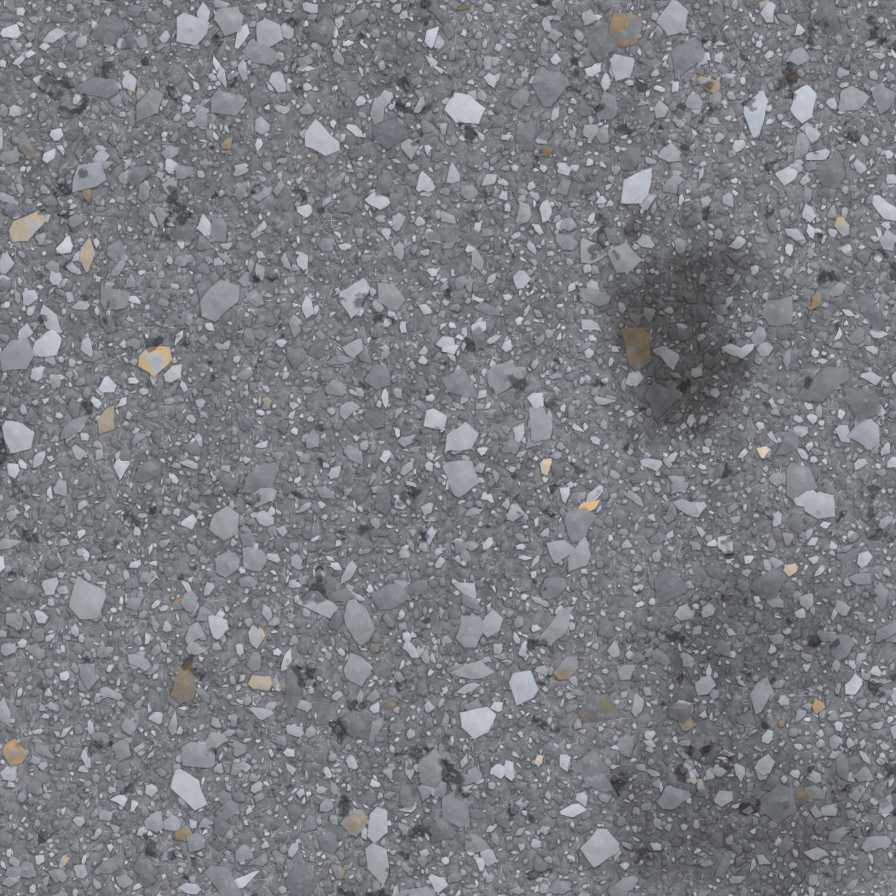
Write a Shadertoy shader that draws this texture.

```glsl
const float TAU = 6.2831853;
const float EDGE = 0.0012;           // softness of stone outlines
const float RIM = 0.0030;            // width of the dark seam around stones
const float RIM_DEPTH = 0.20;
const float MORTAR_TONE = 0.475;
const float STONE_DARK = 0.47;
const float STONE_PALE = 0.77;
const vec3 GREY = vec3(0.985, 1.0, 1.035);
const vec3 OCHRE = vec3(1.15, 0.98, 0.72);
const vec3 STAIN = vec3(0.66, 0.65, 0.64);
const vec2 LIGHT = vec2(0.45, 0.89);

// Per layer: cells across, radius in cells, chance of a stone, chance of ochre
const int LAYERS = 4;
const vec4 STONES[LAYERS] = vec4[LAYERS](
    vec4(118.0, 0.27, 0.68, 0.0),
    vec4(68.0, 0.29, 0.62, 0.006),
    vec4(39.0, 0.30, 0.48, 0.03),
    vec4(22.0, 0.33, 0.34, 0.07));

vec3 hash3(vec2 p) {
    vec3 q = fract(p.xyx * vec3(0.1031, 0.1030, 0.0973));
    q += dot(q, q.yxz + 33.33);
    return fract((q.xxy + q.yzz) * q.zyx);
}

float noise(vec2 p) {
    vec2 i = floor(p), f = fract(p);
    f = f * f * (3.0 - 2.0 * f);
    float low = mix(hash3(i).x, hash3(i + vec2(1, 0)).x, f.x);
    float high = mix(hash3(i + vec2(0, 1)).x, hash3(i + vec2(1, 1)).x, f.x);
    return mix(low, high, f.y);
}

float fbm(vec2 p) {
    float sum = 0.0, gain = 0.5;
    for (int i = 0; i < 4; i++) {
        sum += gain * noise(p);
        p = mat2(1.6, 1.2, -1.2, 1.6) * p + 7.3;
        gain *= 0.5;
    }
    return sum / 0.9375;
}

// Irregular, stretched hexagon
float chipDistance(vec2 q, float radius, vec2 id) {
    vec3 shape = hash3(id + 211.0);
    float turn = shape.x * TAU, stretch = 1.0 + 0.55 * shape.y * shape.y;
    float c = cos(turn), s = sin(turn);
    q = mat2(c, -s, s, c) * q * vec2(1.0 / stretch, stretch);
    float d = -1.0;
    for (int k = 0; k < 6; k++) {
        vec3 side = hash3(id + 37.0 * float(k + 1));
        float angle = (float(k) + 0.75 * side.x) * TAU / 6.0;
        d = max(d, dot(q, vec2(cos(angle), sin(angle))) - radius * (0.65 + 0.6 * side.y));
    }
    return d;
}

// Lays one size of stones over the surface
vec3 addStones(vec3 color, vec2 p, vec4 layer, float seed) {
    vec2 cell = floor(p * layer.x), nearestId = cell, nearestOffset = vec2(0);
    float nearest = 1.0;
    for (int y = -1; y <= 1; y++)
    for (int x = -1; x <= 1; x++) {
        vec2 id = cell + vec2(x, y) + seed;
        vec3 place = hash3(id);
        if (place.z > layer.z) continue;
        vec2 offset = p * layer.x - (id - seed) - 0.1 - 0.8 * place.xy;
        float radius = layer.y * mix(0.6, 1.25, hash3(id + 91.0).x);
        float d = chipDistance(offset, radius, id);
        if (d < nearest) {
            nearest = d;
            nearestId = id;
            nearestOffset = offset;
        }
    }
    float d = nearest / layer.x;
    vec3 look = hash3(nearestId + 151.0);
    float facing = dot(normalize(nearestOffset + 0.001), LIGHT);

    // Seam, deeper on the side away from the light
    float seam = 1.0 - smoothstep(0.0, RIM, d);
    color *= 1.0 - RIM_DEPTH * seam * (0.75 - 0.5 * facing);

    float tone = mix(STONE_DARK, STONE_PALE, pow(look.x, 1.25));
    tone += 0.10 * (fbm(p * 95.0 + seed) - 0.5) + 0.025 * facing;
    vec3 tint = mix(GREY, vec3(0.95, 1.0, 1.07), 0.6 * look.z * look.z);
    float ochre = step(1.0 - layer.w, look.y) * (0.45 + 0.55 * look.z);
    tint = mix(tint, OCHRE, ochre * smoothstep(0.2, 0.5, noise(p * 75.0)));
    float cover = 1.0 - smoothstep(-EDGE, EDGE, d);
    return mix(color, tone * tint, cover * mix(0.75, 1.0, look.x));
}

float patchMask(vec2 p, vec2 center, vec2 radius) {
    float ragged = 0.9 * (fbm(p * 24.0) - 0.5);
    return 1.0 - smoothstep(0.35, 1.1, length((p - center) / radius) + ragged);
}

void mainImage(out vec4 fragColor, in vec2 fragCoord) {
    vec2 p = fragCoord / iResolution.y;
    vec2 bent = p + 0.004 * (vec2(noise(p * 60.0), noise(p * 60.0 + 31.0)) - 0.5);

    // Mortar with fine grit and bright glints
    float tone = MORTAR_TONE + 0.20 * (fbm(bent * 130.0) - 0.5);
    tone += 0.09 * (fbm(p * 9.0) - 0.5);
    float ridge = 1.0 - abs(2.0 * noise(bent * 190.0 + 17.0) - 1.0);
    tone += 0.13 * smoothstep(0.8, 1.0, ridge) * noise(p * 70.0);
    vec3 color = tone * GREY;

    for (int i = 0; i < LAYERS; i++)
        color = addStones(color, bent, STONES[i], 300.0 * float(i + 1));

    // Small dark pits
    float pit = smoothstep(0.70, 0.80, fbm(bent * 42.0 + 5.0));
    color *= 1.0 - 0.35 * pit;

    // Damp stains
    float stain = patchMask(p, vec2(0.76, 0.63), vec2(0.10, 0.14));
    stain = max(stain, 0.5 * patchMask(p, vec2(0.82, 0.08), vec2(0.19, 0.13)));
    stain = max(stain, 0.4 * patchMask(p, vec2(0.83, 0.27), vec2(0.18, 0.10)));
    color *= mix(vec3(1.0), STAIN, stain);

    fragColor = vec4(clamp(color, 0.0, 1.0), 1.0);
}
```
